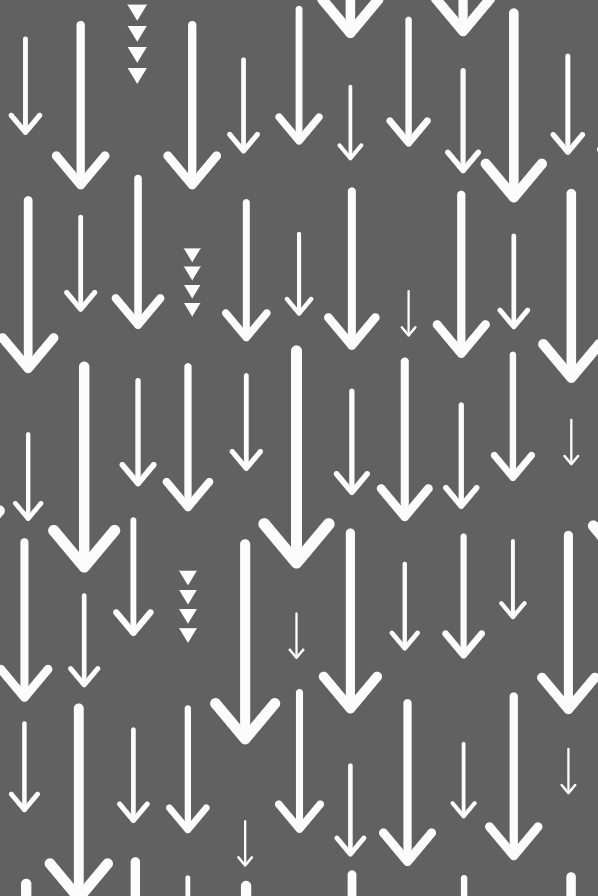
A Shadertoy shader for this pattern:

```glsl
const vec3 SLATE = vec3(0.38);
const vec3 WHITE = vec3(0.99);
const float COLUMN = 0.0909;  // column spacing, canvas width = 1
const float PERIOD = 0.572;   // height of one column cell
const float GAP = 0.032;      // free space between stacked figures

float hash(vec2 cell, float seed) {
    vec3 q = fract(vec3(cell.xyx + seed * 7.31) * vec3(0.1031, 0.1030, 0.0973));
    q += dot(q, q.yzx + 33.33);
    return fract((q.x + q.y) * q.z);
}

float segment(vec2 p, vec2 a, vec2 b) {
    vec2 pa = p - a, ba = b - a;
    return length(pa - ba * clamp(dot(pa, ba) / dot(ba, ba), 0.0, 1.0));
}

// Downward arrow starting at the origin, y grows downward
float arrow(vec2 p, float size) {
    p.x = abs(p.x);
    vec2 tip = vec2(0.0, size);
    float stem = segment(p, vec2(0.0), tip);
    float barb = segment(p, tip, tip + size * vec2(0.152, -0.182));
    return min(stem - 0.026 * size, barb - 0.028 * size);
}

// Stack of four small triangles pointing down
float triangles(vec2 p, float halfWidth) {
    float pitch = 2.15 * halfWidth, height = 1.65 * halfWidth;
    p.y -= pitch * clamp(floor(p.y / pitch), 0.0, 3.0);
    vec2 normal = normalize(vec2(height, halfWidth));
    return max(-p.y, dot(vec2(abs(p.x), p.y - height), normal));
}

// One long arrow above one short figure
float columnCell(vec2 p, vec2 cell) {
    float split = PERIOD * mix(0.42, 0.70, hash(cell, 1.0));
    float longSize = (split - GAP) * mix(0.86, 1.0, hash(cell, 2.0));
    float d = arrow(p - vec2(0.0, 0.012), longSize);

    float room = PERIOD - split - GAP;
    float kind = hash(cell, 3.0);
    float shortSize = min(room, 0.175) * mix(0.68, 1.0, hash(cell, 4.0));
    if (kind < 0.28) shortSize = 0.074;
    float slack = max(room - shortSize, 0.0) * hash(cell, 5.0);
    vec2 q = p - vec2(0.0, split + 0.012 + slack);
    float figure = kind > 0.86 ? triangles(q, mix(0.013, 0.017, hash(cell, 6.0)))
                               : arrow(q, shortSize);
    return min(d, figure);
}

void mainImage(out vec4 fragColor, in vec2 fragCoord) {
    float pixel = 1.5 / iResolution.y;
    vec2 p = vec2(fragCoord.x, iResolution.y - fragCoord.y) * pixel;

    // Neighbouring columns are staggered by about half a period
    float d = 1.0;
    float center = floor(p.x / COLUMN);
    for (float i = -1.0; i <= 1.0; i++) {
        float column = center + i;
        float phase = 0.5 * mod(column, 2.0) + 0.08 * hash(vec2(column, 3.0), 7.0);
        float y = p.y / PERIOD + phase + 0.42;
        vec2 cell = vec2(column, floor(y));
        float x = (column + 0.5) * COLUMN + 0.010 * (hash(cell, 8.0) - 0.5);
        d = min(d, columnCell(vec2(p.x - x, fract(y) * PERIOD), cell));
    }

    float ink = clamp(0.5 - d / pixel, 0.0, 1.0);
    fragColor = vec4(mix(SLATE, WHITE, ink), 1.0);
}
```
